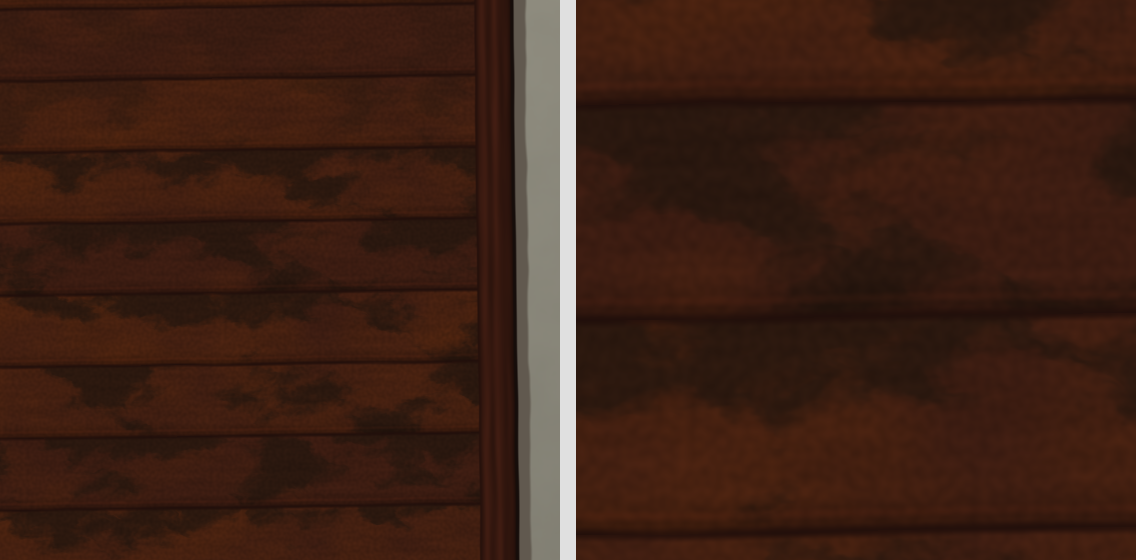
Left, the full canvas; right, a detail of the centre.
A Shadertoy shader for this texture:

```glsl
// Stained wooden boards stacked in slightly tilted rows, closed at the right by
// a ridged upright moulding, a shadow gap and a pale plaster wall. Boards repeat
// with floor and fract; stains, warmth and grain come from layered gradient noise.

const float PITCH = 0.1277;        // height of one board
const float FIRST_GROOVE = 0.0885; // lowest groove at the left side
const float BOARD_TILT = 0.0135;   // rise of the grooves to the right
const float POST_LEAN = 0.0117;    // lean of the upright parts
const float POST_LEFT = 0.858, POST_RIGHT = 0.922;
const float GAP_RIGHT = 0.928, STRIP_RIGHT = 0.949;

const vec3 BROWN = vec3(0.235, 0.110, 0.068);
const vec3 RUST = vec3(0.305, 0.140, 0.058);
const vec3 STAIN = vec3(0.150, 0.088, 0.055);
const vec3 GROOVE = vec3(0.125, 0.055, 0.040);
const vec3 MOULDING = vec3(0.215, 0.095, 0.060);
const vec3 GAP = vec3(0.085, 0.050, 0.040);
const vec3 STRIP = vec3(0.380, 0.350, 0.310);
const vec3 PLASTER = vec3(0.540, 0.530, 0.480);

float hash(vec2 p) {
    vec3 q = fract(vec3(p.xyx) * 0.1031);
    q += dot(q, q.yzx + 33.33);
    return fract((q.x + q.y) * q.z);
}

// Dot product of a random unit gradient with the offset from its corner
float corner(vec2 cell, vec2 offset) {
    float angle = 6.2832 * hash(cell);
    return dot(vec2(cos(angle), sin(angle)), offset);
}

float gradientNoise(vec2 p) {
    vec2 i = floor(p), f = fract(p), e = vec2(0.0, 1.0);
    vec2 w = f * f * f * (f * (f * 6.0 - 15.0) + 10.0);
    float low = mix(corner(i, f), corner(i + e.yx, f - e.yx), w.x);
    float high = mix(corner(i + e.xy, f - e.xy), corner(i + e.yy, f - e.yy), w.x);
    return mix(low, high, w.y);
}

float fbm(vec2 p) {
    float sum = 0.0, amplitude = 0.7;
    for (int i = 0; i < 5; i++) {
        sum += amplitude * gradientNoise(p);
        p = mat2(1.6, 1.2, -1.2, 1.6) * p + 5.3;
        amplitude *= 0.55;
    }
    return sum;
}

// Soft line of the given half width, never thinner than a pixel
float line(float dist, float halfWidth, float px) {
    return 1.0 - smoothstep(0.0, max(halfWidth, px), abs(dist));
}

float edge(float x, float at, float soft, float px) {
    float s = max(soft, px);
    return smoothstep(at - s, at + s, x);
}

vec3 boards(vec2 p, float px) {
    float wobble = 0.0025 * gradientNoise(vec2(p.x * 6.0, floor(p.y / PITCH)));
    float row = (p.y - FIRST_GROOVE - BOARD_TILT * p.x + wobble) / PITCH;
    float id = floor(row), t = fract(row);
    vec2 q = vec2(p.x * 6.0, t * 1.25) + id * vec2(17.3, 9.1) + 60.0;

    // Every third board is duller; the rest lean to rust
    float warmth = 0.5 - 0.5 * cos(2.0944 * id);
    float rust = 0.7 * warmth + 0.9 * fbm(q * 0.8 + 31.0) - 0.25 * p.x;
    vec3 color = mix(BROWN, RUST, clamp(rust + 0.05, 0.0, 1.0));

    // Blotchy stains gather under the upper edge and fade on the top boards
    float dirty = 1.0 - 0.75 * smoothstep(4.0, 5.5, id);
    float blotch = fbm(q + 0.25 * fbm(q * 2.0)) + 0.35 * (t - 0.5);
    blotch += 0.08 * (1.0 - warmth);
    color = mix(color, STAIN, 0.85 * dirty * smoothstep(-0.02, 0.30, blotch));

    // Fine streaks and speckle
    float streak = gradientNoise(vec2(p.x * 9.0, p.y * 90.0));
    float speckle = gradientNoise(p * 150.0);
    color *= 1.0 + 0.09 * streak + 0.13 * speckle;

    // Rounded lower lip, dark groove and faint highlight above it
    float bevel = 1.0 - smoothstep(0.03, 0.20, t);
    color *= 1.0 - 0.20 * bevel;
    color += vec3(0.035, 0.012, 0.006) * line(t - 0.085, 0.035, px / PITCH);
    float grooveDist = min(t, 1.0 - t) * PITCH;
    float wear = 0.8 + 0.3 * gradientNoise(vec2(p.x * 14.0, id * 3.7 + 40.5));
    return mix(color, GROOVE, wear * line(grooveDist, 0.0055, px));
}

vec3 moulding(float x, float y, float px) {
    float u = (x - POST_LEFT) / (POST_RIGHT - POST_LEFT);
    float ridges = 0.13 * cos(6.2832 * 3.0 * (u - 0.22));
    float shade = 1.0 + ridges - 0.35 * smoothstep(0.65, 1.0, u);
    shade *= 1.0 + 0.14 * gradientNoise(vec2(x * 110.0, y * 7.0));
    return mix(MOULDING * shade, GROOVE, 0.75 * line(x - POST_LEFT, 0.007, px));
}

vec3 wall(float x, float y, float px) {
    float ragged = 0.003 * gradientNoise(vec2(y * 22.0, 3.5));
    vec3 plaster = PLASTER * (0.95 + 0.08 * y);
    plaster *= 1.0 + 0.03 * fbm(vec2(x, y) * 9.0);
    return mix(STRIP, plaster, edge(x + ragged, STRIP_RIGHT, 0.003, px));
}

void mainImage(out vec4 fragColor, in vec2 fragCoord) {
    vec2 p = fragCoord / iResolution.xy;
    float px = 1.0 / min(iResolution.x, iResolution.y);
    float x = p.x + POST_LEAN * p.y + 0.0015 * gradientNoise(vec2(p.y * 9.0, 8.5));

    vec3 color = boards(p, px);
    color = mix(color, moulding(x, p.y, px), edge(x, POST_LEFT, 0.002, px));
    color = mix(color, GAP, edge(x, POST_RIGHT, 0.002, px));
    color = mix(color, wall(x, p.y, px), edge(x, GAP_RIGHT, 0.002, px));
    fragColor = vec4(color, 1.0);
}
```
